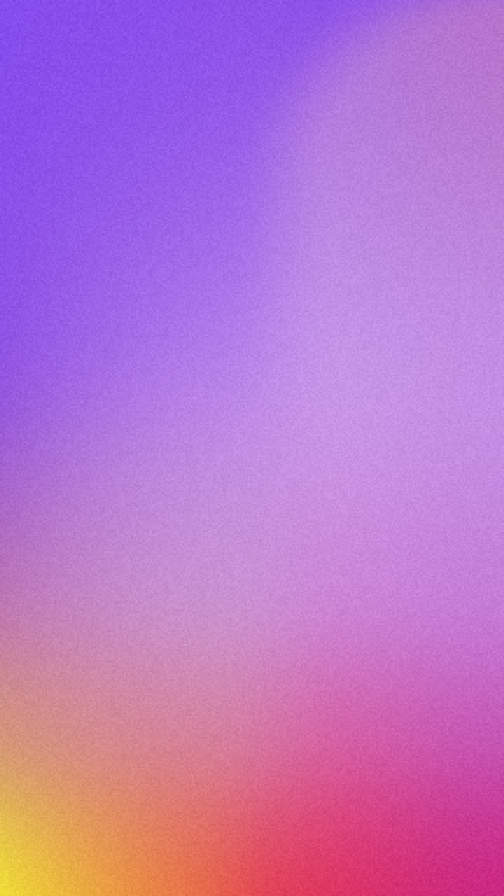
Write a Shadertoy shader that draws this background.

```glsl
// A soft violet-to-sunset colour wash with a pale rounded panel on the right.
// Four vertical colour ramps are blended sideways; the panel is a curved
// distance field with a blurred rim, and fine film grain covers it all.

#define PANEL_RADIUS 0.44
#define PANEL_SHOULDER 0.80
#define PANEL_STRETCH 2.0
#define RIM_SOFT_LOW 0.17
#define RIM_SOFT_HIGH 0.09
#define GRAIN_CELLS vec2(288.0, 512.0)
#define GRAIN_AMOUNT 0.035

float hash(vec2 p) {
    vec3 q = fract(p.xyx * 0.1031);
    q += dot(q, q.yzx + 33.33);
    return fract((q.x + q.y) * q.z);
}

// Vertical ramp from floor to sky; overlapping steps keep it free of bands
vec3 ramp(float v, vec3 ground, vec3 low, vec3 haze, vec3 middle, vec3 sky) {
    vec3 c = mix(ground, low, smoothstep(-0.03, 0.19, v));
    c = mix(c, haze, smoothstep(0.08, 0.36, v));
    c = mix(c, middle, smoothstep(0.20, 0.65, v));
    return mix(c, sky, smoothstep(0.45, 1.05, v));
}

// Signed distance to the panel: straight left side, elliptical shoulder
float panelDistance(vec2 uv) {
    float rise = max(uv.y - PANEL_SHOULDER, 0.0) * PANEL_STRETCH;
    return length(vec2(1.0 - uv.x, rise)) - PANEL_RADIUS;
}

void mainImage(out vec4 fragColor, in vec2 fragCoord) {
    vec2 uv = fragCoord / iResolution.xy;

    // Yellow to violet along the left side
    vec3 leftSide = ramp(uv.y,
        vec3(0.94, 0.88, 0.20), vec3(0.85, 0.62, 0.40), vec3(0.78, 0.49, 0.66),
        vec3(0.57, 0.33, 0.89), vec3(0.52, 0.30, 0.93));
    // Red to violet beside the panel
    vec3 centre = ramp(uv.y,
        vec3(0.90, 0.28, 0.30), vec3(0.85, 0.46, 0.56), vec3(0.80, 0.58, 0.80),
        vec3(0.75, 0.55, 0.92), vec3(0.56, 0.32, 0.91));
    // Crimson to lilac just inside the panel
    vec3 panelRim = ramp(uv.y,
        vec3(0.87, 0.20, 0.38), vec3(0.85, 0.33, 0.58), vec3(0.80, 0.50, 0.82),
        vec3(0.79, 0.61, 0.92), vec3(0.68, 0.46, 0.86));
    // Magenta to mauve along the right side
    vec3 rightSide = ramp(uv.y,
        vec3(0.80, 0.15, 0.50), vec3(0.78, 0.29, 0.66), vec3(0.77, 0.47, 0.83),
        vec3(0.77, 0.58, 0.91), vec3(0.71, 0.45, 0.80));

    // Sideways blend, spreading the central haze further left in the lower half
    float bulge = (uv.y - 0.35) / 0.25;
    float falloff = 1.0 + 1.2 * exp(-bulge * bulge);
    float across = 1.0 - pow(1.0 - clamp(uv.x / 0.56, 0.0, 1.0), falloff);
    vec3 wash = mix(leftSide, centre, across);

    // Panel, with a crisper rim towards the top
    vec3 panel = mix(panelRim, rightSide, smoothstep(0.62, 1.0, uv.x));
    float softness = mix(RIM_SOFT_LOW, RIM_SOFT_HIGH, uv.y);
    float inside = 1.0 - smoothstep(-softness, softness, panelDistance(uv));
    vec3 colour = mix(wash, panel, inside);

    // Film grain, scaled with the canvas
    vec2 cell = floor(uv * GRAIN_CELLS);
    float grain = hash(cell) + hash(cell + 71.7) - 1.0;
    fragColor = vec4(clamp(colour + grain * GRAIN_AMOUNT, 0.0, 1.0), 1.0);
}
```
